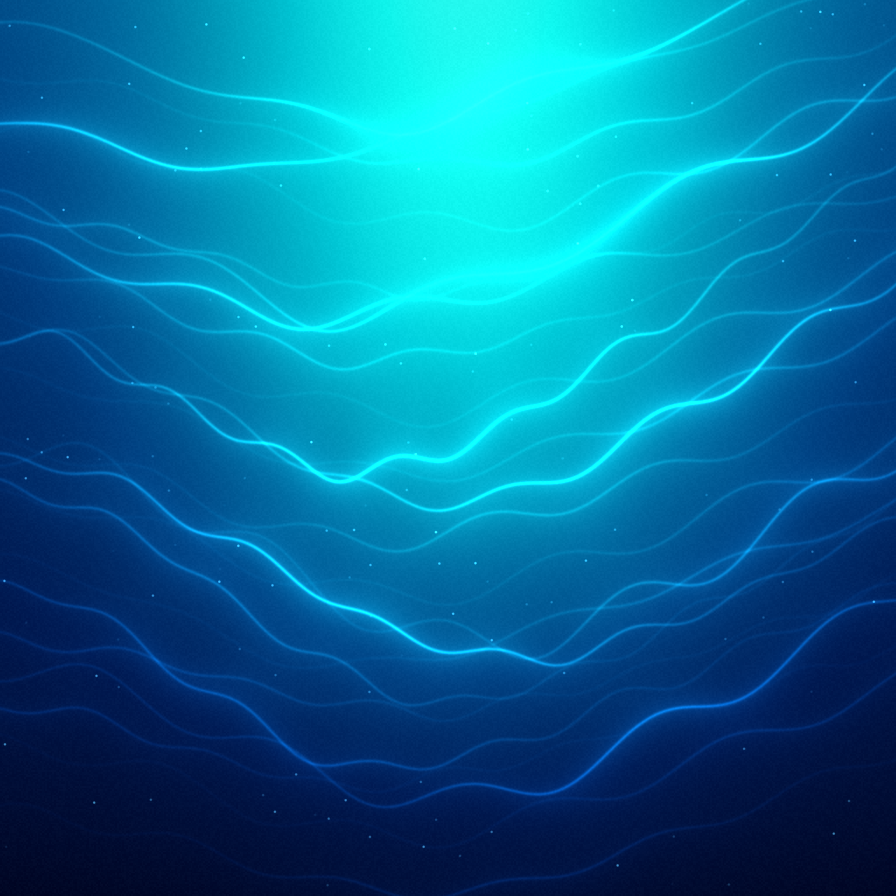
This background is drawn by a Shadertoy shader. Its source:

```glsl
float hash(vec2 p) {
    return fract(sin(dot(p, vec2(12.9898, 78.233))) * 43758.5453);
}

// Piecewise ramp from the abyss (0) to the lit surface (7)
vec3 waterColor(float light) {
    vec3 ramp[7] = vec3[7](
        vec3(0.00, 0.09, 0.30), vec3(0.00, 0.23, 0.48), vec3(0.00, 0.40, 0.61),
        vec3(0.00, 0.58, 0.71), vec3(0.00, 0.76, 0.82), vec3(0.06, 0.95, 0.92),
        vec3(0.30, 1.00, 0.95));
    vec3 color = vec3(0.0, 0.02, 0.13);
    for (int i = 0; i < 7; i++) {
        color = mix(color, ramp[i], clamp(light - float(i), 0.0, 1.0));
    }
    return color;
}

// Shaft of light falling from the top, over a vertical falloff
float waterLight(vec2 p) {
    float ambient = 2.05 * pow(p.y, 0.8);
    float shaft = mix(0.45, 4.3, smoothstep(0.0, 0.8, p.y));
    float across = (p.x - 0.525) / 0.33;
    return ambient + shaft * exp(-across * across);
}

float openArm(float d) {
    return sqrt(d * d + 0.02) - 0.14;
}

// shape: left height, lowest height, right height, x of the lowest point
// wave: amplitude, x of a crest, period
float strandHeight(float x, vec4 shape, vec3 wave) {
    float leftArm = 1.0 - smoothstep(0.0, shape.w, x);
    float rightArm = openArm(max(x - shape.w, 0.0)) / openArm(1.0 - shape.w);
    float ripple = wave.x * cos(6.28318 * (x - wave.y) / wave.z);
    float drift = 0.003 * sin(31.0 * x + 40.0 * shape.y);
    return shape.y + (shape.x - shape.y) * leftArm
         + (shape.z - shape.y) * rightArm + ripple + drift;
}

// Thin core with a soft halo, brightest around the focus
float strand(vec2 p, vec4 shape, vec3 wave, float focus, float strength) {
    float e = 0.002;
    float y = strandHeight(p.x, shape, wave);
    float slope = (strandHeight(p.x + e, shape, wave) - y) / e;
    float d = abs(p.y - y) / sqrt(1.0 + slope * slope);
    float width = max(0.0019, 0.8 / iResolution.y);
    float core = exp(-d * d / (width * width));
    float halo = 0.24 * exp(-d / 0.012) + 0.12 * exp(-d / 0.04);
    float along = (p.x - focus) / 0.27;
    float fade = 0.22 + 0.78 * exp(-along * along);
    return strength * fade * (0.65 * core + halo * fade);
}

float mainStrands(vec2 p) {
    float s = 0.0;
    s += strand(p, vec4(0.967, 0.860, 1.070, 0.41), vec3(0.011, 0.60, 0.28), 0.55, 0.8);
    s += strand(p, vec4(0.865, 0.810, 1.030, 0.25), vec3(0.006, 0.30, 0.20), 0.14, 0.7);
    s += strand(p, vec4(0.769, 0.648, 0.906, 0.38), vec3(0.018, 0.76, 0.26), 0.70, 0.9);
    s += strand(p, vec4(0.725, 0.645, 0.790, 0.34), vec3(0.010, 0.23, 0.22), 0.28, 0.6);
    s += strand(p, vec4(0.626, 0.472, 0.825, 0.40), vec3(0.010, 0.69, 0.125), 0.47, 0.9);
    s += strand(p, vec4(0.628, 0.437, 0.694, 0.50), vec3(0.011, 0.90, 0.165), 0.72, 0.9);
    s += strand(p, vec4(0.488, 0.264, 0.420, 0.58), vec3(0.008, 0.28, 0.14), 0.40, 1.0);
    s += strand(p, vec4(0.500, 0.280, 0.495, 0.55), vec3(0.018, 0.90, 0.20), 0.90, 0.5);
    s += strand(p, vec4(0.455, 0.216, 0.440, 0.50), vec3(0.008, 0.25, 0.13), 0.22, 0.4);
    s += strand(p, vec4(0.345, 0.142, 0.350, 0.42), vec3(0.009, 0.13, 0.14), 0.28, 0.5);
    s += strand(p, vec4(0.255, 0.106, 0.335, 0.50), vec3(0.014, 0.73, 0.21), 0.74, 0.8);
    return s;
}

// Faint layered currents between the main strands
float faintStrands(vec2 p) {
    float s = 0.0;
    for (int i = 0; i < 13; i++) {
        float k = float(i) / 12.0;
        float r = hash(vec2(float(i), 3.7));
        float q = hash(vec2(float(i), 8.1));
        vec4 shape = vec4(0.91 - 0.82 * k, 0.81 - 0.81 * k, 0.96 - 0.80 * k, 0.38 + 0.18 * r);
        shape.xyz += 0.03 * (vec3(q, r, q) - 0.5);
        vec3 wave = vec3(0.006 + 0.006 * q, r, 0.13 + 0.09 * q);
        s += strand(p, shape, wave, q, 0.24);
    }
    return s;
}

// Sparse round motes, one at most per cell
float motes(vec2 p) {
    vec2 cell = floor(p * 50.0);
    vec2 offset = 0.2 + 0.6 * vec2(hash(cell + 4.0), hash(cell + 9.0));
    float d = length(p * 50.0 - cell - offset) / 50.0;
    float seed = hash(cell);
    return step(0.93, seed) * hash(cell + 17.0) * (1.0 - smoothstep(0.0003, 0.0022, d));
}

void mainImage(out vec4 fragColor, in vec2 fragCoord) {
    vec2 p = fragCoord / iResolution.xy;
    float light = waterLight(p);
    vec3 color = waterColor(light);

    // Strand tint follows the light around it
    vec3 tint = mix(vec3(0.01, 0.30, 0.66), vec3(0.08, 0.85, 0.78), smoothstep(0.2, 3.4, light));
    color += tint * (mainStrands(p) + faintStrands(p));

    // Motes and fine grain
    color += vec3(0.25, 0.50, 0.55) * motes(p);
    color += 0.022 * (hash(floor(p * 512.0)) - 0.5);
    fragColor = vec4(clamp(color, 0.0, 1.0), 1.0);
}
```
